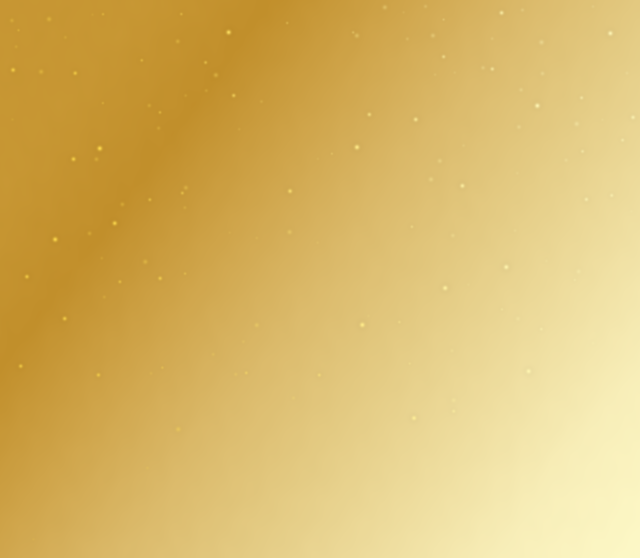
This background is drawn by a Shadertoy shader. Its source:

```glsl
// A warm gold backdrop: a diagonal ramp from deep amber (upper left) to pale
// cream (lower right), dusted with small soft sparks. The ramp blends evenly
// spaced colours; sparks sit in jittered cells, clustered by gradient noise.

const float RAMP_TILT  = 0.644;   // weight of the downward axis in the ramp
const float RAMP_START = 0.225;   // ramp distance of the first colour
const float RAMP_STEP  = 0.2;     // distance between neighbouring colours
const int   LAST_COLOR = 7;
const vec3  RAMP[8] = vec3[8](
    vec3(0.780, 0.590, 0.200), vec3(0.757, 0.560, 0.168),
    vec3(0.812, 0.645, 0.290), vec3(0.858, 0.728, 0.416),
    vec3(0.893, 0.796, 0.515), vec3(0.933, 0.865, 0.618),
    vec3(0.971, 0.933, 0.722), vec3(0.990, 0.970, 0.775));

const vec3  SPARK_GOLD  = vec3(1.00, 0.86, 0.30);
const vec3  SPARK_CREAM = vec3(1.00, 0.97, 0.72);
const vec3  HALO_SHADE  = vec3(0.035, 0.035, 0.025);
const float SPARK_RADIUS  = 0.0036;  // in canvas heights
const float CLUSTER_SCALE = 5.0;
const float MOTTLE = 0.006;

vec2 hash2(vec2 p) {
    vec3 q = fract(p.xyx * vec3(0.1031, 0.1030, 0.0973));
    q += dot(q, q.yzx + 33.33);
    return fract((q.xx + q.yz) * q.zy);
}

// Gradient noise, roughly -0.7 to 0.7
float gradientNoise(vec2 p) {
    vec2 i = floor(p), f = fract(p);
    vec2 w = f * f * f * (f * (f * 6.0 - 15.0) + 10.0);
    vec2 a = hash2(i) * 2.0 - 1.0;
    vec2 b = hash2(i + vec2(1, 0)) * 2.0 - 1.0;
    vec2 c = hash2(i + vec2(0, 1)) * 2.0 - 1.0;
    vec2 d = hash2(i + vec2(1, 1)) * 2.0 - 1.0;
    return mix(mix(dot(a, f), dot(b, f - vec2(1, 0)), w.x),
               mix(dot(c, f - vec2(0, 1)), dot(d, f - vec2(1, 1)), w.x), w.y);
}

vec3 goldRamp(vec2 uv) {
    float along = uv.x + RAMP_TILT * (1.0 - uv.y);
    float t = clamp((along - RAMP_START) / RAMP_STEP, 0.0, float(LAST_COLOR));
    int k = min(int(t), LAST_COLOR - 1);
    return mix(RAMP[k], RAMP[k + 1], t - float(k));
}

// One layer of sparks: x is the bright core, y the wider dim halo
vec2 sparkLayer(vec2 p, float cells, float amount, float strength, float seed) {
    vec2 cell = floor(p * cells);
    vec2 jitter = 0.2 + 0.6 * hash2(cell + seed);
    vec2 dice = hash2(cell + seed + 57.3);
    vec2 center = (cell + jitter) / cells;

    // Sparks gather in clumps and thin out towards the bottom
    float clump = 1.0 + 1.5 * gradientNoise(center * CLUSTER_SCALE + seed);
    float density = amount * clump * mix(0.12, 1.0, smoothstep(0.1, 0.65, center.y));
    float present = step(dice.x, density);

    float radius = SPARK_RADIUS * mix(0.65, 1.15, dice.y);
    float r = length(p - center) / radius;
    float glow = strength * mix(0.3, 1.0, dice.y);
    return present * glow * vec2(exp(-r * r), exp(-r * r * 0.22));
}

void mainImage(out vec4 fragColor, in vec2 fragCoord) {
    vec2 uv = fragCoord / iResolution.xy;
    vec2 p = fragCoord / iResolution.y;

    // Backdrop with a faint mottle
    vec3 color = goldRamp(uv);
    color += MOTTLE * gradientNoise(p * vec2(40.0, 24.0));

    // Bright sparks, then dim dust
    vec2 spark = sparkLayer(p, 13.0, 0.42, 0.95, 11.0)
               + sparkLayer(p, 20.0, 0.24, 0.40, 83.0);
    vec3 sparkColor = mix(SPARK_GOLD, SPARK_CREAM, smoothstep(0.1, 0.95, uv.x));
    color -= HALO_SHADE * spark.y;
    color = mix(color, sparkColor, min(spark.x, 1.0));

    fragColor = vec4(clamp(color, 0.0, 1.0), 1.0);
}
```
